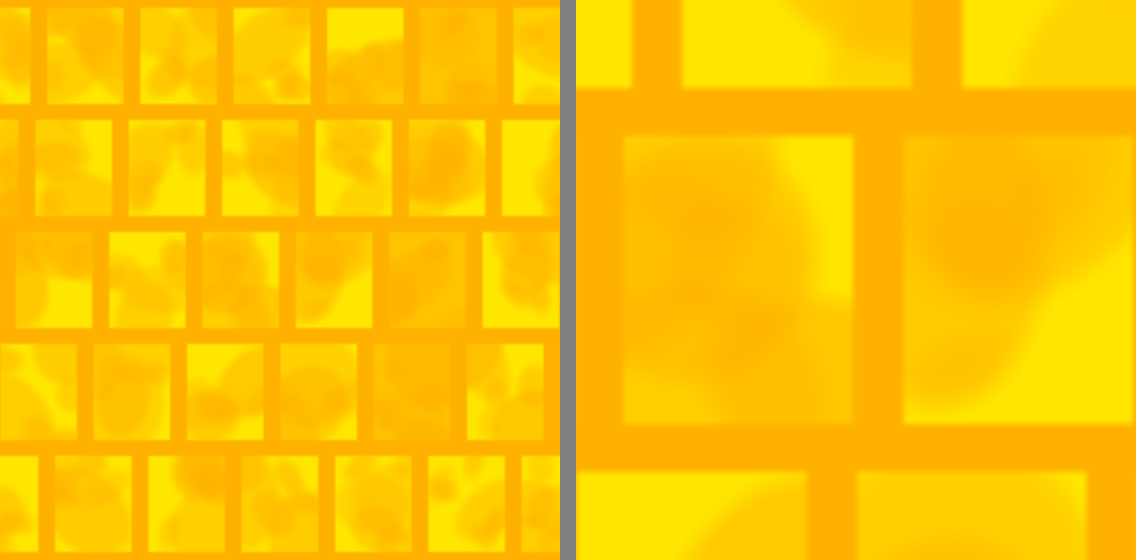
Left: the whole. Right: its middle third, enlarged.
Reproduce this pattern procedurally as a Shadertoy shader.

```glsl
// Yellow tiles in orange mortar, six across and five down, each row shifted sideways.
// Every tile is a soft-edged box; its mottling is a cellular scatter of blurred
// ellipses, hashed per tile, that build up translucent layers of mortar colour.

const vec2  GRID        = vec2(6.0, 5.0);
const vec2  TILE_HALF   = vec2(0.0682, 0.0858);
const float CORNER      = 0.003;
const float EDGE_SOFT   = 0.0032;
const float ROW_SHIFT[5] = float[5](0.50, 0.914, 0.08, 0.29, 0.414); // bottom row first

const vec3  TILE_COLOR   = vec3(1.0, 0.902, 0.0);
const vec3  MORTAR_COLOR = vec3(1.0, 0.694, 0.0);

const int   STAINS       = 6;
const vec2  STAIN_RADIUS = vec2(0.022, 0.088);  // smallest, largest
const vec2  STAIN_ALPHA  = vec2(0.32, 0.56);    // faintest, strongest
const float STAIN_BLUR   = 0.011;
const float WASH_CHANCE  = 0.06;                // tiles tinted all over
const float WASH_ALPHA   = 0.65;

// Four random values in 0..1 from a cell and an index
vec4 hash4(vec3 cell) {
    vec4 p = fract((cell.xyzx * 7.0 + 13.0) * vec4(0.1031, 0.1030, 0.0973, 0.1099));
    p += dot(p, p.wzxy + 33.33);
    return fract((p.xxyz + p.yzzw) * p.zywx);
}

float roundedBox(vec2 p, vec2 halfSize, float radius) {
    vec2 d = abs(p) - halfSize + radius;
    return length(max(d, 0.0)) + min(max(d.x, d.y), 0.0) - radius;
}

// Coverage of one blurred, turned ellipse
float stainMask(vec2 p, vec2 radii, float angle) {
    float c = cos(angle), s = sin(angle);
    vec2 q = mat2(c, -s, s, c) * p / radii;
    float dist = (length(q) - 1.0) * min(radii.x, radii.y);
    return 1.0 - smoothstep(-STAIN_BLUR, STAIN_BLUR, dist);
}

// Total opacity of the layers lying on a tile
float stains(vec2 p, vec2 id) {
    float wash = step(1.0 - WASH_CHANCE, hash4(vec3(id, 40.0)).x);
    float clear = 1.0 - WASH_ALPHA * wash;
    for (int i = 0; i < STAINS; i++) {
        vec4 place = hash4(vec3(id, float(i)));
        vec4 shape = hash4(vec3(id, float(i) + 20.0));
        vec2 center = (place.xy * 2.0 - 1.0) * TILE_HALF;
        float radius = mix(STAIN_RADIUS.x, STAIN_RADIUS.y, place.z * place.z);
        float stretch = mix(1.0, 1.35, shape.x);
        vec2 radii = radius * vec2(stretch, 1.0 / stretch);
        float alpha = mix(STAIN_ALPHA.x, STAIN_ALPHA.y, shape.y);
        clear *= 1.0 - alpha * stainMask(p - center, radii, place.w * 3.1416);
    }
    return 1.0 - clear;
}

void mainImage(out vec4 fragColor, in vec2 fragCoord) {
    vec2 uv = fragCoord / iResolution.xy;

    // Shifted rows of cells, wrapping at the sides
    vec2 grid = uv * GRID;
    float row = clamp(floor(grid.y), 0.0, GRID.y - 1.0);
    grid.x -= ROW_SHIFT[int(row)];
    vec2 id = vec2(mod(floor(grid.x), GRID.x), row);
    vec2 local = (fract(grid) - 0.5) / GRID;

    // Mottled tile over mortar
    float soft = max(EDGE_SOFT, 0.75 / iResolution.y);
    float tile = 1.0 - smoothstep(-soft, soft, roundedBox(local, TILE_HALF, CORNER));
    float yellow = tile * (1.0 - stains(local, id));
    fragColor = vec4(mix(MORTAR_COLOR, TILE_COLOR, yellow), 1.0);
}
```
